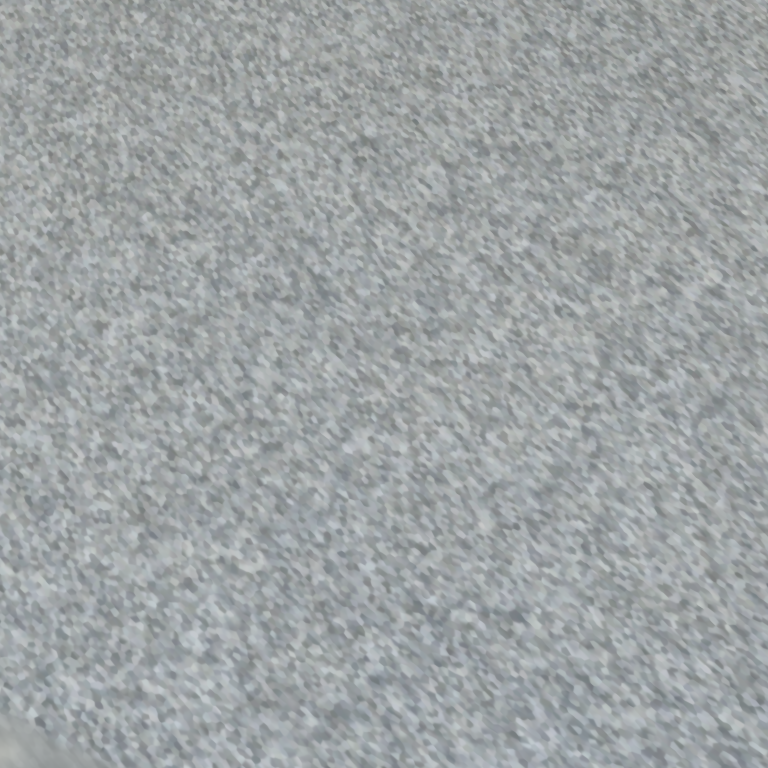
Write a Shadertoy shader that draws this texture.

```glsl
// Fine grey stone surface seen at a slant: soft cellular grains, stretched
// along a falling diagonal, grow toward the viewer. Layered sines add faint
// warm and cool blotches, and a smoother worn edge crosses the lower left.

vec3 hash3(vec2 cell) {
    vec3 h = fract(cell.xyx * vec3(0.1031, 0.1030, 0.0973));
    h += dot(h, h.yxz + 33.33);
    return fract((h.xxy + h.yzz) * h.zyx);
}

// Smooth Voronoi: each cell spreads a random triple (tone, warmth, green),
// centred on zero, around its jittered point.
vec3 grains(vec2 p) {
    vec2 cell = floor(p);
    vec3 total = vec3(0.0);
    float weightSum = 0.0;
    for (int y = -1; y <= 1; y++) {
        for (int x = -1; x <= 1; x++) {
            vec2 id = cell + vec2(x, y);
            vec2 offset = id + 0.1 + 0.8 * hash3(id + 71.0).xy - p;
            float weight = exp(-6.0 * dot(offset, offset));
            total += weight * (hash3(id) - 0.5);
            weightSum += weight;
        }
    }
    return total / weightSum;
}

// Layered sines for broad, uneven patches, roughly -1 to 1.
float blotches(vec2 p) {
    float sum = 0.0;
    float amplitude = 0.5;
    for (int i = 0; i < 4; i++) {
        sum += amplitude * sin(p.x + 1.7 * sin(p.y * 0.8)) * sin(p.y + 1.3 * sin(p.x * 0.7));
        p = mat2(1.5, 1.1, -1.1, 1.5) * p + 2.3;
        amplitude *= 0.7;
    }
    return sum;
}

void mainImage(out vec4 fragColor, in vec2 fragCoord) {
    vec2 uv = fragCoord / iResolution.xy;

    // Perspective: grains shrink toward the top
    float nearness = 1.2 - 0.42 * uv.y;
    vec2 ground = vec2((uv.x - 0.5) / nearness, -log(nearness) / 0.42);

    // Axes along and across the diagonal grain direction
    vec2 slanted = vec2(dot(ground, vec2(0.72, -0.69)), dot(ground, vec2(0.69, 0.72)));
    vec2 grainSpace = slanted * vec2(112.0, 190.0);

    // Fine grains over larger clumps
    vec3 fine = grains(grainSpace + 300.0);
    vec3 clump = grains(grainSpace * 0.53 + 517.0);
    float patches = blotches(ground * 11.0 + 4.0);
    float tone = 0.20 * fine.x + 0.115 * clump.x + 0.012 * patches;
    tone -= 0.25 * tone * tone;
    tone *= mix(1.06, 0.92, uv.y);

    // Warmer and a little darker in the distance
    float warmth = 0.5 * fine.y + 0.6 * clump.y + 0.13 * blotches(ground * 8.0 + 19.0);
    warmth += 0.5 * (uv.y - 0.5);
    vec3 color = vec3(0.618, 0.638, 0.643) + tone;
    color += warmth * vec3(0.022, 0.003, -0.030);
    color += fine.z * vec3(-0.010, 0.014, -0.006);
    color -= 0.022 * smoothstep(0.55, 1.0, uv.y) * (0.5 + uv.x) - 0.006;

    // Worn edge: longer, fainter streaks with a pale corner
    float edgeDistance = 0.075 - uv.y - 0.5 * uv.x + 0.004 * sin(uv.x * 60.0);
    vec3 streak = grains(grainSpace * vec2(0.3, 0.7) + 800.0);
    vec3 wornColor = vec3(0.595, 0.613, 0.612) + 0.12 * streak.x;
    wornColor += vec3(0.11, 0.10, 0.08) * exp(-1500.0 * dot(uv - vec2(0.0, 0.02), uv - vec2(0.0, 0.02)));
    color = mix(color, wornColor, 0.85 * smoothstep(-0.012, 0.012, edgeDistance));

    fragColor = vec4(clamp(color, 0.0, 1.0), 1.0);
}
```
